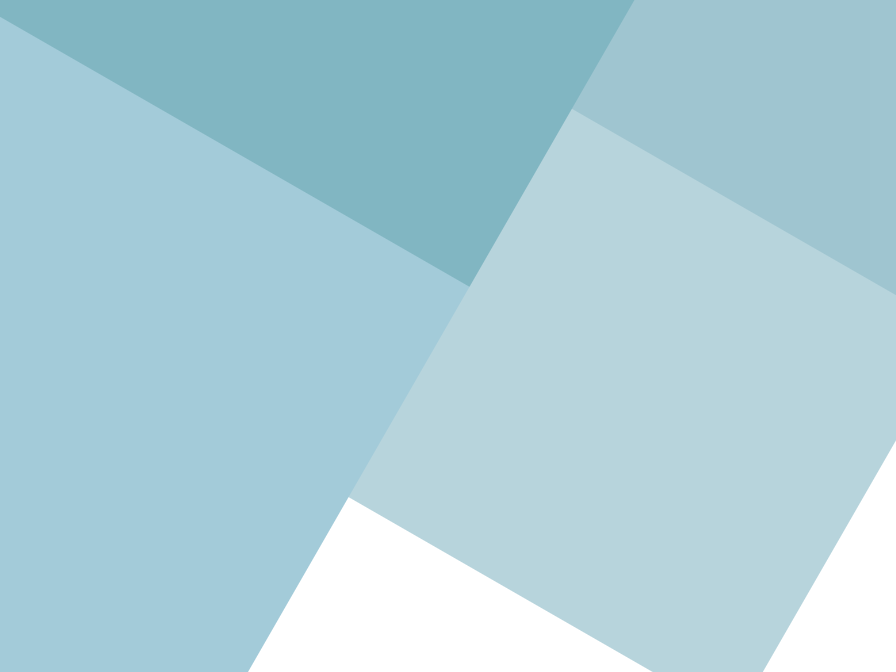
This background is drawn by a Shadertoy shader. Its source:

```glsl
const float TILT = 0.5219;          // lean of the panels from vertical, radians

// Panel borders along the tilted axes, in canvas heights
const float SEAM_ACROSS  = 0.3199;  // between left and right columns
const float RIGHT_ACROSS = 0.9840;  // outer side of the right column
const float LEFT_SPLIT   = 0.8452;  // blue below, teal above
const float RIGHT_SPLIT  = 1.1508;  // pale below, grey blue above
const float RIGHT_BOTTOM = 0.4842;  // lower end of the pale panel

const vec3 WHITE     = vec3(1.0);
const vec3 SKY_BLUE  = vec3(0.639, 0.796, 0.851);
const vec3 TEAL      = vec3(0.506, 0.714, 0.761);
const vec3 PALE_BLUE = vec3(0.718, 0.831, 0.863);
const vec3 GREY_BLUE = vec3(0.624, 0.773, 0.816);

// Antialiased step, one pixel wide
float softStep(float border, float position) {
    return clamp((position - border) * iResolution.y + 0.5, 0.0, 1.0);
}

void mainImage(out vec4 fragColor, in vec2 fragCoord) {
    // Tilted frame: across the columns and along them
    vec2 point = fragCoord / iResolution.y;
    vec2 alongAxis = vec2(sin(TILT), cos(TILT));
    float across = dot(point, vec2(alongAxis.y, -alongAxis.x));
    float along = dot(point, alongAxis);

    // Left column
    vec3 leftColor = mix(SKY_BLUE, TEAL, softStep(LEFT_SPLIT, along));

    // Right column, cut off by white at its bottom and outer side
    vec3 rightColor = mix(PALE_BLUE, GREY_BLUE, softStep(RIGHT_SPLIT, along));
    float rightMask = softStep(RIGHT_BOTTOM, along)
                    * (1.0 - softStep(RIGHT_ACROSS, across));
    rightColor = mix(WHITE, rightColor, rightMask);

    // Join the columns at the seam
    vec3 color = mix(leftColor, rightColor, softStep(SEAM_ACROSS, across));
    fragColor = vec4(color, 1.0);
}
```
